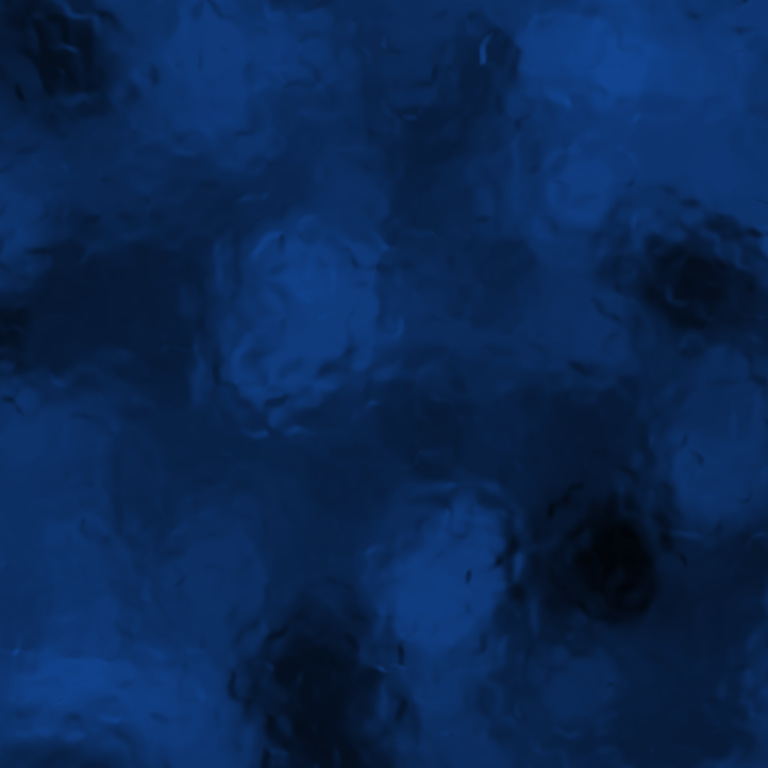
Give the GLSL for this texture, as a Shadertoy shader.

```glsl
// Deep blue murky water: soft dark and bright blobs with finely rippled edges.

const vec3 WATER_TINT = vec3(0.12, 0.47, 1.0);
const float MEAN_LIGHT = 0.295;

// Three random values in 0..1 for a cell
vec3 hash3(vec2 cell) {
    vec3 p = fract(vec3(cell.xyx) * vec3(0.1031, 0.1030, 0.0973));
    p += dot(p, p.yxz + 33.33);
    return fract((p.xxy + p.yzz) * p.zyx);
}

// Smooth cellular noise, centred on zero: scattered points blended by distance
float cellBlend(vec2 p, float seed) {
    const float REACH = 1.2;
    const float JITTER = 0.6;
    vec2 base = floor(p);
    float total = 0.0;
    float weights = 0.0;
    for (int y = -1; y <= 1; y++) {
        for (int x = -1; x <= 1; x++) {
            vec2 cell = base + vec2(x, y);
            vec3 rnd = hash3(cell + seed);
            vec2 toPoint = cell + 0.5 + JITTER * (rnd.xy - 0.5) - p;
            float falloff = max(0.0, 1.0 - dot(toPoint, toPoint) / (REACH * REACH));
            float weight = pow(falloff, 4.0);
            total += weight * (rnd.z - 0.5);
            weights += weight;
        }
    }
    return total / max(weights, 1e-5);
}

// Refraction offset: the slope of a wavy surface with the given wave size
vec2 refraction(vec2 p, float cells, float strength, float seed) {
    const vec2 STEP = vec2(0.15, 0.0);
    vec2 q = p * cells;
    vec2 rise = vec2(cellBlend(q + STEP.xy, seed) - cellBlend(q - STEP.xy, seed),
                     cellBlend(q + STEP.yx, seed) - cellBlend(q - STEP.yx, seed));
    return strength * rise / (2.0 * STEP.x);
}

// Large blobs with a weaker layer of smaller ones
float blobs(vec2 p) {
    return 0.47 * cellBlend(p * 6.0, 17.0)
         + 0.14 * cellBlend(p * 11.0 + 0.4, 143.0);
}

void mainImage(out vec4 fragColor, in vec2 fragCoord) {
    vec2 uv = fragCoord / iResolution.y;

    // Broad and fine ripples
    vec2 bent = uv + refraction(uv, 24.0, 0.020, 211.0)
                   + refraction(uv, 46.0, 0.030, 389.0);

    // Light through the water
    float light = clamp(MEAN_LIGHT + blobs(bent), 0.03, 0.57);
    fragColor = vec4(WATER_TINT * light, 1.0);
}
```
